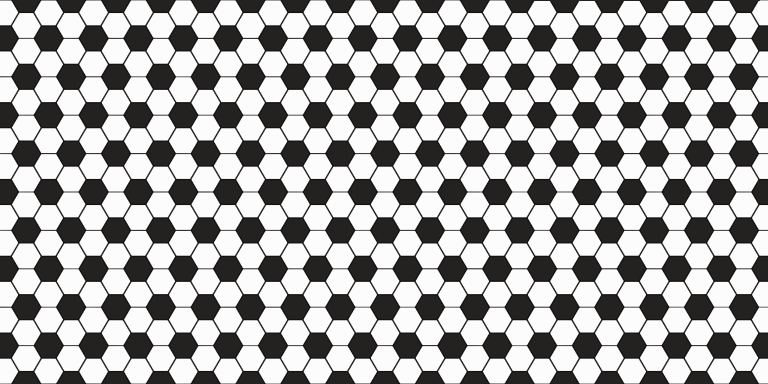
This pattern is drawn by a Shadertoy shader. Its source:

```glsl
vec2 hashGradient(vec2 cell) {
    float angle = 6.2832 * fract(sin(dot(cell, vec2(127.1, 311.7))) * 4375.85);
    return vec2(cos(angle), sin(angle));
}

float gradientNoise(vec2 p) {
    vec2 i = floor(p), f = p - i;
    vec2 u = f * f * (3.0 - 2.0 * f);
    vec2 e = vec2(1.0, 0.0);
    float low = mix(dot(hashGradient(i), f), dot(hashGradient(i + e), f - e), u.x);
    float high = mix(dot(hashGradient(i + e.yx), f - e.yx),
                     dot(hashGradient(i + e.xx), f - e.xx), u.x);
    return mix(low, high, u.y);
}

// Offset from the nearest dark hexagon; centres lie one unit apart
vec2 nearestCentre(vec2 p) {
    vec2 cell = vec2(1.0, sqrt(3.0));
    vec2 a = mod(p + 0.5 * cell, cell) - 0.5 * cell;
    vec2 b = mod(p, cell) - 0.5 * cell;
    return dot(a, a) < dot(b, b) ? a : b;
}

float hexagon(vec2 p) {
    p = abs(p);
    return max(p.y, dot(p, vec2(0.866, 0.5))) - 0.2887;
}

// Share of a pixel inside a shape at signed distance d
float coverage(float d, float pixel) {
    return clamp(0.5 - d / pixel, 0.0, 1.0);
}

// Exact coverage, also for lines thinner than a pixel
float stroke(float d, float halfWidth, float pixel) {
    return coverage(d - halfWidth, pixel) - coverage(d + halfWidth, pixel);
}

void mainImage(out vec4 fragColor, in vec2 fragCoord) {
    vec2 uv = fragCoord / iResolution.y;
    vec2 p = (uv - vec2(0.0685, 0.0)) * vec2(1.0 / 0.1168, 8.66);
    float pixel = 1.0 / (0.1168 * iResolution.y);
    vec2 q = nearestCentre(p);

    // Seams run along the three axes joining dark centres
    float row = floor(uv.y * 10.0 + 0.5);
    float wear = clamp(0.85 + 0.5 * gradientNoise(vec2(p.x * 0.5, row * 0.7 + 0.3)), 0.5, 1.0);
    float seam = wear * stroke(q.y, 0.012, pixel);
    seam = max(seam, stroke(dot(q, vec2(0.866, 0.5)), 0.016, pixel));
    seam = max(seam, stroke(dot(q, vec2(0.866, -0.5)), 0.016, pixel));

    // Dark hexagons with a slightly deeper rim
    float d = hexagon(q) - 0.006;
    vec3 ink = vec3(0.14, 0.13, 0.13);
    vec3 rim = vec3(0.08, 0.07, 0.07);
    vec3 patchColor = mix(rim, ink, coverage(d + 0.03, pixel));
    vec3 color = mix(vec3(0.99), ink, seam);
    color = mix(color, patchColor, coverage(d, pixel));

    // Stray hairline along part of the top border
    float hairline = coverage((0.9974 - uv.y) * iResolution.y, 1.0)
                   * coverage((abs(uv.x - 1.673) - 0.306) * iResolution.y, 1.0);
    color = mix(color, ink, hairline);

    fragColor = vec4(color, 1.0);
}
```
